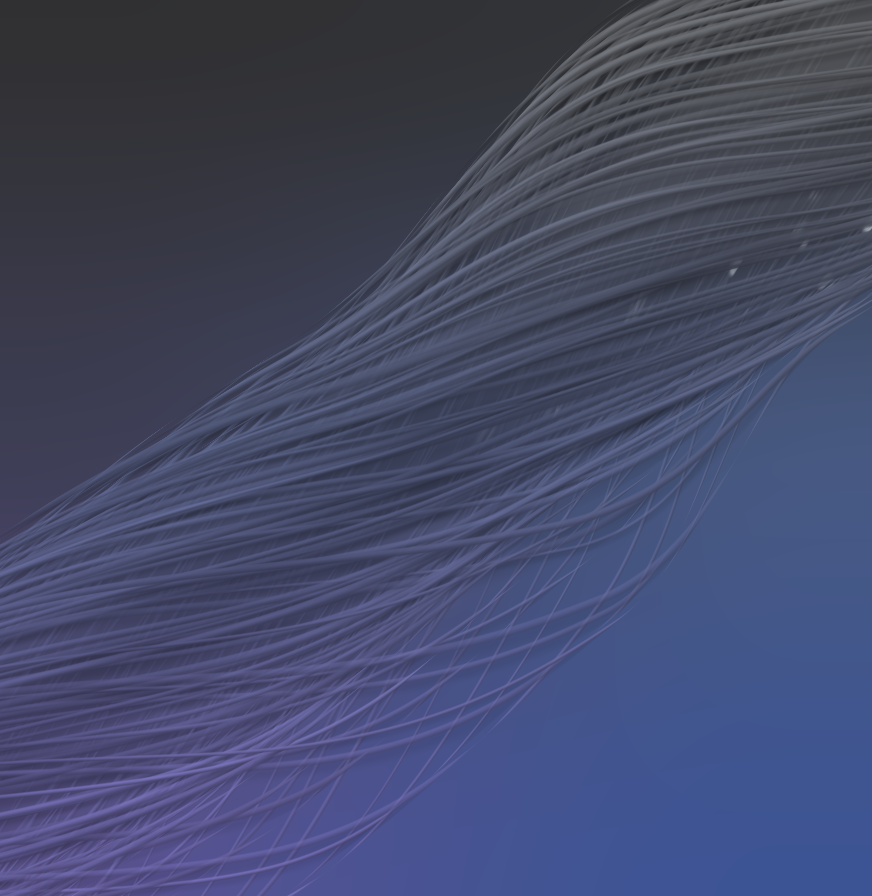
This background is drawn by a WebGL 1 fragment shader. Its source:

```glsl
precision highp float;
// A twisted bundle of fine fibres rising to the right over a dusky blue gradient.
uniform vec2 u_resolution;

const vec3 LEFT_LOW = vec3(0.37, 0.32, 0.57);
const vec3 LEFT_MID = vec3(0.24, 0.24, 0.33);
const vec3 LEFT_HIGH = vec3(0.19, 0.19, 0.20);
const vec3 RIGHT_LOW = vec3(0.24, 0.33, 0.58);
const vec3 RIGHT_MID = vec3(0.28, 0.35, 0.51);
const vec3 RIGHT_HIGH = vec3(0.20, 0.21, 0.23);
const vec3 SHEEN_LOW = vec3(0.46, 0.43, 0.71);
const vec3 SHEEN_MID = vec3(0.38, 0.42, 0.58);
const vec3 SHEEN_HIGH = vec3(0.43, 0.44, 0.46);
const vec3 GLINT = vec3(0.75, 0.79, 0.84);

const int LAYERS = 10;
const vec2 CENTER = vec2(0.5, 0.53);
const vec2 AXIS = vec2(0.84, 0.5426);
const float TWIST = 2.35;      // radians per unit along the axis
const float RADIUS = 0.165;
const float FLARE = 0.11;      // widening of the upper right edge
const float SAG = 0.06;        // droop of every strand at the lower left
const float SLACK = 0.24;      // droop of the loosest lower loops
const float TAU = 6.28319;

float hash(vec2 p) {
  return fract(sin(dot(p, vec2(12.99, 78.23))) * 4375.85);
}

float noise(vec2 p) {
  vec2 i = floor(p), f = fract(p);
  f = f * f * (3.0 - 2.0 * f);
  return mix(mix(hash(i), hash(i + vec2(1.0, 0.0)), f.x),
             mix(hash(i + vec2(0.0, 1.0)), hash(i + vec2(1.0, 1.0)), f.x), f.y);
}

vec3 ramp(vec3 low, vec3 mid, vec3 high, float t) {
  return mix(mix(low, mid, smoothstep(0.0, 0.55, t)), high, smoothstep(0.45, 1.0, t));
}

// Soft mass of fibres too fine to be drawn singly
vec3 addBody(vec3 color, vec3 sheen, float s, float d) {
  float top = 0.105 + 0.05 * smoothstep(0.0, 0.45, s);
  float bottom = mix(-0.25, -0.15, smoothstep(-0.4, 0.3, s));
  float mask = smoothstep(bottom - 0.03, bottom + 0.12, d) * (1.0 - smoothstep(top - 0.03, top + 0.02, d));
  float lane = d + 0.38 * s;
  float streak = 0.6 * noise(vec2(s * 3.0, lane * 45.0)) + 0.4 * noise(vec2(s * 5.0, lane * 120.0));
  return mix(color, sheen * mix(0.64, 0.84, streak), mask * 0.88);
}

// One layer of helical strands; side is 1 for the near half, -1 for the far half
vec3 addLayer(vec3 color, vec3 sheen, float layer, float s, float d, float side, float spark) {
  float loose = pow(fract(layer * 0.618 + 0.3), 4.0);
  float radius = RADIUS * mix(0.70, 1.0, layer / float(LAYERS - 1));
  float flare = FLARE * smoothstep(-0.1, 0.45, s);
  float left = 1.0 - smoothstep(-0.45, 0.15, s);
  float slack = SLACK * loose * (1.0 - smoothstep(0.05, 0.45, s)) + SAG * left;

  // Solve slack*u^2 + span*u = depth for u, 0 at the top edge and 1 at the bottom
  float span = 2.0 * radius + flare;
  float depth = radius + flare - d;
  if (depth <= 0.0 || depth >= span + slack) return color;
  float u = 2.0 * depth / (span + sqrt(span * span + 4.0 * slack * depth));

  // Unroll the helix into evenly spaced strands
  float twist = TWIST + 0.9 * (hash(vec2(layer, 3.1)) - 0.5);
  float count = floor(mix(18.0, 10.0, loose));
  float turn = (side * acos(1.0 - 2.0 * u) - twist * s) / TAU * count + layer * 0.37;
  vec2 id = vec2(mod(floor(turn), count), layer + 1.0);
  float cell = fract(turn);
  float grow = max((span + 2.0 * slack * u) * sqrt(u * (1.0 - u)), 0.05);
  float slope = twist * grow;
  float center = mix(0.3, 0.7, hash(id));
  float x = -side * (cell - center) * TAU / count * grow / sqrt(1.0 + slope * slope);

  float pixel = 1.0 / u_resolution.y;
  float width = mix(0.0018, 0.0048, hash(id + 1.9)) * (side > 0.0 ? 1.0 : 0.6);
  float rim = smoothstep(0.0, 0.004, u) * smoothstep(0.0, 0.004, 1.0 - u);
  float cover = rim * (1.0 - smoothstep(width - pixel, width + pixel, abs(x)));

  // Contact shadow under the near strands
  float shadow = 1.0 - smoothstep(0.0, 3.0 * width, abs(x + 1.8 * width));
  shadow *= rim * smoothstep(0.0, 0.15, min(cell, 1.0 - cell));
  color *= 1.0 - 0.07 * shadow * step(0.0, side);

  // Tube lit from above, with short reflections on the far strands
  float light = smoothstep(-1.0, 0.6, x / width);
  vec3 tube = sheen * mix(0.64, mix(0.84, 1.08, hash(id + 9.2)), light);
  tube = mix(tube, GLINT, spark * step(side, 0.0));
  float nearAlpha = mix(0.4, 0.9, hash(id + 4.4));
  float farAlpha = mix(0.2, 0.65, smoothstep(0.15, 0.45, abs(u - 0.5)));
  return mix(color, tube, cover * (side > 0.0 ? nearAlpha : max(farAlpha, spark)));
}

void main() {
  vec2 uv = gl_FragCoord.xy / u_resolution;
  vec2 p = uv - CENTER;
  float s = dot(p, AXIS);
  float d = dot(p, vec2(-AXIS.y, AXIS.x));

  // Backdrop, with the blue reaching further left near the bottom
  float across = smoothstep(0.0, 1.0, uv.x + 0.25 * (0.5 - uv.y));
  vec3 color = mix(ramp(LEFT_LOW, LEFT_MID, LEFT_HIGH, uv.y),
                   ramp(RIGHT_LOW, RIGHT_MID, RIGHT_HIGH, uv.y), across);

  // Fibre light, dimmed along the shaded core
  float core = (d + 0.035) / 0.075;
  vec3 sheen = ramp(SHEEN_LOW, SHEEN_MID, SHEEN_HIGH, uv.y);
  sheen *= 1.0 - 0.15 * exp(-core * core);

  // Glints gather near the lower right edge
  float band = (d + 0.08) / 0.06;
  float spark = smoothstep(0.72, 0.9, noise(vec2(s * 26.0, d * 45.0)));
  spark *= smoothstep(-0.1, 0.3, s) * exp(-band * band);

  color = addBody(color, sheen, s, d);
  for (int i = 0; i < LAYERS; i++) color = addLayer(color, sheen, float(i), s, d, -1.0, spark);
  for (int i = 0; i < LAYERS; i++) color = addLayer(color, sheen, float(i), s, d, 1.0, spark);
  gl_FragColor = vec4(color, 1.0);
}
```
